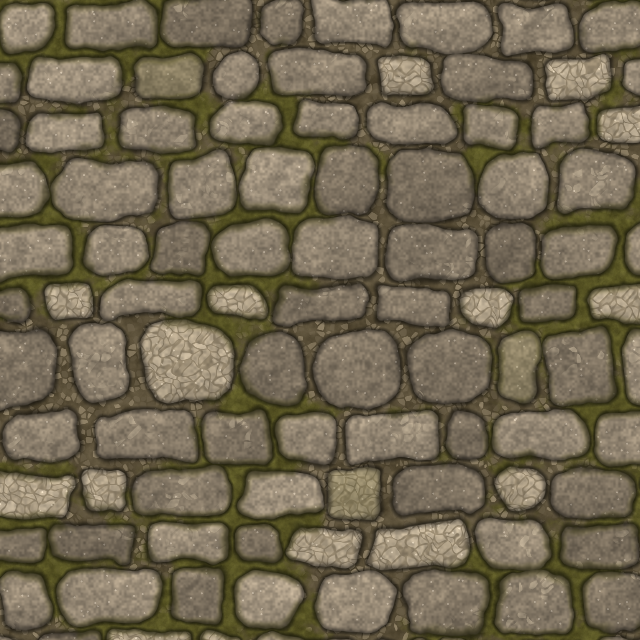
Give the GLSL for this texture, as a Shadertoy shader.

```glsl
struct Stone { float dist; vec2 id; vec2 local; };

float hash(vec2 p) {
    vec3 q = fract(vec3(p.xyx) * 0.1031);
    q += dot(q, q.yzx + 33.33);
    return fract((q.x + q.y) * q.z);
}

float noise(vec2 p) {
    vec2 i = floor(p), f = fract(p);
    f = f * f * (3.0 - 2.0 * f);
    return mix(mix(hash(i), hash(i + vec2(1, 0)), f.x),
               mix(hash(i + vec2(0, 1)), hash(i + vec2(1, 1)), f.x), f.y);
}

float fbm(vec2 p) {
    float sum = 0.0, amp = 0.5;
    for (int i = 0; i < 5; i++) {
        sum += amp * noise(p);
        p = mat2(1.6, 1.2, -1.2, 1.6) * p + 7.3;
        amp *= 0.5;
    }
    return sum;
}

// x: distance to the nearest grain, y: gap to the second, z: grain hash
vec3 grains(vec2 p) {
    vec2 cell = floor(p);
    float first = 9.0, second = 9.0, id = 0.0;
    for (int y = -1; y <= 1; y++)
    for (int x = -1; x <= 1; x++) {
        vec2 c = cell + vec2(x, y);
        float d = length(c + vec2(hash(c), hash(c + 41.7)) - p);
        if (d < first) { second = first; first = d; id = hash(c + 87.1); }
        else second = min(second, d);
    }
    return vec3(first, second - first, id);
}

float rowEdge(float row) { return (row + 0.5 * hash(vec2(row, 5.0))) / 11.0; }

float columnEdge(float column, float row) {
    return (column + 0.5 * hash(vec2(column, row + 60.0)) + hash(vec2(row, 9.0))) / 7.8;
}

// Uneven courses of rounded, slightly tilted blocks
Stone nearestStone(vec2 p) {
    Stone best = Stone(9.0, vec2(0), vec2(0));
    float row0 = floor(p.y * 11.0);
    for (int j = -2; j <= 1; j++) {
        float row = row0 + float(j);
        float column0 = floor(p.x * 7.8 - hash(vec2(row, 9.0)));
        for (int i = -2; i <= 1; i++) {
            vec2 id = vec2(column0 + float(i), row);
            vec2 low = vec2(columnEdge(id.x, row), rowEdge(row));
            vec2 high = vec2(columnEdge(id.x + 1.0, row), rowEdge(row + 1.0));
            vec2 halfSize = 0.5 * (high - low);
            halfSize -= mix(vec2(0.004), vec2(0.011, 0.009), vec2(hash(id + 3.1), hash(id + 8.4)));
            vec2 q = p - 0.5 * (low + high);
            float tilt = 0.16 * (hash(id + 15.2) - 0.5);
            q += tilt * vec2(-q.y, q.x);
            vec2 seed = p * 24.0 + id * 17.0;
            q += 0.015 * (vec2(noise(seed), noise(seed + 50.0)) - 0.5);
            float radius = min(halfSize.x, halfSize.y) * mix(0.35, 0.85, hash(id + 22.6));
            vec2 e = abs(q) - halfSize + radius;
            float d = length(max(e, 0.0)) + min(max(e.x, e.y), 0.0) - radius;
            if (d < best.dist) best = Stone(d, id, q / halfSize);
        }
    }
    return best;
}

vec3 jointColor(vec2 p, float dist, float moss) {
    vec3 grit = grains(p * 95.0);
    vec3 soil = mix(vec3(0.24, 0.205, 0.13), vec3(0.46, 0.41, 0.31), fbm(p * 70.0));
    vec3 pebble = mix(vec3(0.33, 0.29, 0.21), vec3(0.64, 0.58, 0.47), grit.z * grit.z);
    float pebbleMask = smoothstep(0.08, 0.3, grit.y) * step(0.35, grit.z);
    vec3 color = mix(soil, pebble, 0.75 * pebbleMask);
    vec3 mossColor = mix(vec3(0.23, 0.22, 0.07), vec3(0.45, 0.44, 0.19), fbm(p * 110.0));
    color = mix(color, mossColor, 0.9 * moss);
    return color * mix(0.5, 1.0, smoothstep(0.0, 0.008, dist));
}

vec3 stoneColor(vec2 p, Stone s, float moss) {
    float tone = hash(s.id + 31.9), depth = -s.dist;
    vec3 color = mix(vec3(0.46, 0.415, 0.35), vec3(0.62, 0.565, 0.485), tone);
    // Worn relief lit from above, with fine mineral grain
    vec2 surface = p * 22.0 + s.id * 5.0;
    float relief = fbm(surface) - fbm(surface + vec2(0.12, -0.25));
    color *= 1.0 + 0.45 * relief + 0.22 * (fbm(p * 13.0 + s.id) - 0.5);
    color *= 1.0 + 0.24 * (noise(p * 250.0) - 0.5) + 0.16 * (noise(p * 120.0) - 0.5);
    // Pale lichen crust on some stones, scattered spots on the others
    vec3 crust = grains(p * 72.0 + 1.2 * noise(p * 60.0));
    float crusted = step(0.84, hash(s.id + 71.3));
    float patchy = smoothstep(0.52, 0.68, fbm(p * 11.0 + 20.0)) * step(0.7, crust.z);
    float spot = smoothstep(0.05, 0.3, crust.y);
    vec3 lichen = mix(vec3(0.56, 0.505, 0.41), vec3(0.77, 0.71, 0.61), spot * (0.5 + 0.5 * crust.z));
    lichen *= 0.88 + 0.24 * noise(p * 200.0);
    color = mix(color, lichen, max(0.9 * crusted, 0.5 * patchy * spot));
    vec3 speck = grains(p * 110.0 + 30.0);
    color += 0.15 * smoothstep(0.24, 0.1, speck.x) * step(0.9, speck.z);
    // Moss film and rounded, darkened rim
    float film = moss * smoothstep(0.014, 0.0, depth) + 0.5 * step(0.95, hash(s.id + 54.0));
    color = mix(color, vec3(0.37, 0.35, 0.17), 0.6 * min(film, 1.0));
    color *= 1.0 + 0.06 * s.local.y;
    return color * mix(0.55, 1.0, smoothstep(-0.001, 0.009, depth));
}

void mainImage(out vec4 fragColor, in vec2 fragCoord) {
    vec2 p = fragCoord / iResolution.y;
    vec2 bent = p + 0.022 * (vec2(noise(p * 4.0), noise(p * 4.0 + 30.0)) - 0.5);
    bent += 0.004 * (vec2(noise(p * 75.0), noise(p * 75.0 + 60.0)) - 0.5);
    Stone s = nearestStone(bent);
    float moss = smoothstep(0.46, 0.6, fbm(p * 5.0 + 3.0) + 0.25 * (fbm(p * 45.0) - 0.5));
    float edge = max(0.0012, 0.75 / iResolution.y);
    float cover = smoothstep(edge, -edge, s.dist);
    vec3 color = mix(jointColor(p, s.dist, moss), stoneColor(p, s, moss), cover);
    fragColor = vec4(color, 1.0);
}
```
